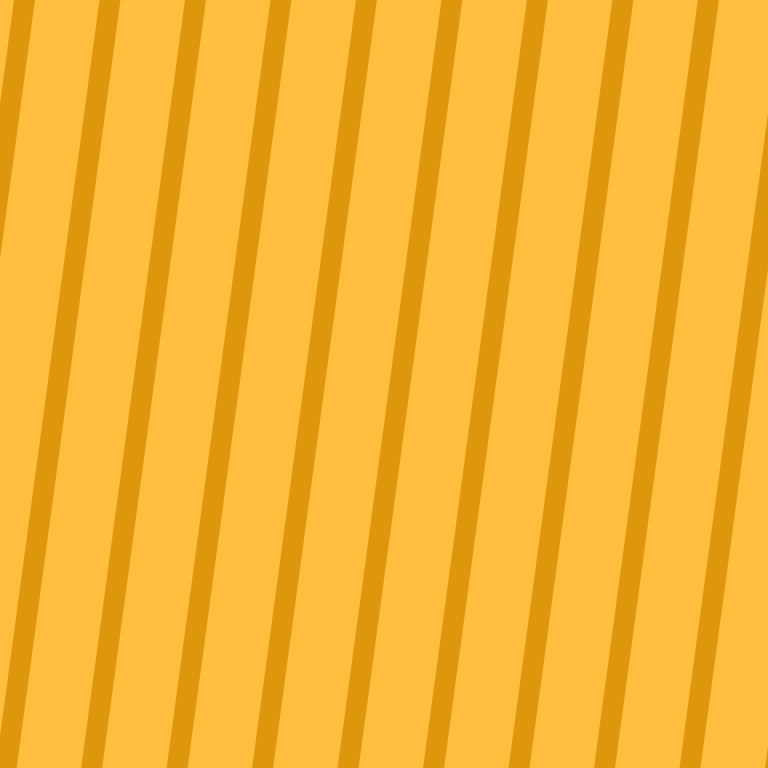
Write a Shadertoy shader that draws this pattern.

```glsl
#define BASE_COLOR   vec3(1.0, 0.747, 0.25)
#define STRIPE_COLOR vec3(0.87, 0.588, 0.048)
#define PERIOD       0.1113   // horizontal spacing of the stripes
#define STRIPE_WIDTH 0.0273   // horizontal width of one stripe
#define SLANT        0.1352   // horizontal shift per unit of height
#define ANCHOR       vec2(0.5208, 0.5)   // a point on one stripe's centre line

// Signed distance to the nearest slanted stripe, negative inside
float stripeDistance(vec2 p) {
    float x = p.x + SLANT * p.y;
    float fromCenter = abs(fract(x / PERIOD + 0.5) - 0.5) * PERIOD;
    return (fromCenter - 0.5 * STRIPE_WIDTH) * inversesqrt(1.0 + SLANT * SLANT);
}

void mainImage(out vec4 fragColor, in vec2 fragCoord) {
    vec2 p = fragCoord / iResolution.y - ANCHOR;

    // Stripes lean right going up, so x is measured against the mirrored slant
    float d = stripeDistance(vec2(p.x, -p.y));

    // One pixel of edge smoothing
    float coverage = clamp(0.5 - d * iResolution.y, 0.0, 1.0);
    fragColor = vec4(mix(BASE_COLOR, STRIPE_COLOR, coverage), 1.0);
}
```
